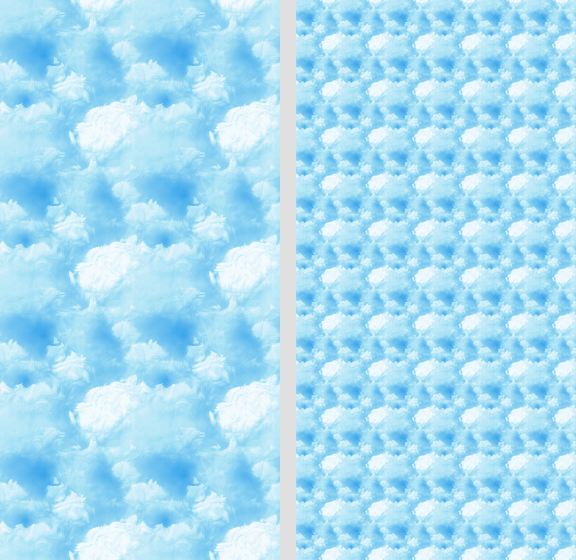
Left, the tile; right, the same tile 3 across and 3 down.
This texture is drawn by a WebGL 2 fragment shader. Its source:

```glsl
#version 300 es
precision highp float;
// Seamless summer sky: soft blue hollows and billowing white clouds, in a repeated square tile.

uniform vec2 u_resolution;
out vec4 fragColor;

const vec2 REPEATS = vec2(2.0, 4.0);
const vec3 DEEP_BLUE = vec3(0.23, 0.65, 0.92);
const vec3 SKY_CYAN = vec3(0.66, 0.885, 0.96);
const vec3 CLOUD_WHITE = vec3(0.95, 0.98, 0.995);
const float SKY_TONE = 0.44;         // 0 deep blue, 0.5 cyan, 1 white
const float SKY_MOTTLE = 0.20;
const float CLOUD_TONE = 0.66;
const float CLOUD_RELIEF = 0.55;
const float HAZE_RELIEF = 0.20;
const float EDGE_CRISP = 0.025;
const float EDGE_SOFT = 0.20;
const vec2 TOWARD_SUN = vec2(-0.010, 0.014);
const vec2 SUNLIT_SPOT = vec2(0.79, 0.08);
const float SUNLIT_RADIUS = 0.26;
const float SUNLIT_GAIN = 0.17;

// Tints of the open sky: centre, radius, change of tone
const int TINT_COUNT = 9;
const vec4 TINTS[TINT_COUNT] = vec4[](
    vec4(0.27, 0.635, 0.15, -0.40), vec4(0.755, 0.62, 0.10, -0.27),
    vec4(0.17, 0.26, 0.07, -0.30), vec4(0.49, 0.12, 0.13, -0.20),
    vec4(0.61, 0.25, 0.11, -0.16), vec4(0.74, 0.39, 0.12, -0.12),
    vec4(0.08, 0.68, 0.11, -0.14), vec4(0.16, 0.95, 0.20, 0.15),
    vec4(0.92, 0.92, 0.20, 0.18));

// Cloud bodies, back to front: centre, half width, half height
const int CLOUD_COUNT = 12;
const vec4 CLOUDS[CLOUD_COUNT] = vec4[](
    vec4(0.68, 0.77, 0.26, 0.060), vec4(0.33, 0.84, 0.13, 0.080),
    vec4(0.53, 0.58, 0.08, 0.060), vec4(0.91, 0.58, 0.09, 0.130),
    vec4(0.22, 0.38, 0.14, 0.060), vec4(0.02, 0.46, 0.16, 0.110),
    vec4(0.39, 0.46, 0.09, 0.120), vec4(0.48, 0.35, 0.17, 0.130),
    vec4(0.18, 0.18, 0.20, 0.080), vec4(0.91, 0.17, 0.15, 0.125),
    vec4(0.79, 0.09, 0.18, 0.155), vec4(0.69, -0.03, 0.18, 0.150));

// Unit gradient of a lattice cell
vec2 cellGradient(vec2 cell, float period) {
    uvec2 c = uvec2(mod(cell, period));
    uint h = c.x * 1597334677u ^ c.y * 3812015801u ^ uint(period) * 2246822519u;
    h = (h ^ (h >> 15)) * 2654435769u;
    h = (h ^ (h >> 13)) * 3266489917u;
    float angle = float((h ^ (h >> 16)) & 65535u) / 65536.0 * 6.28319;
    return vec2(cos(angle), sin(angle));
}

// Gradient noise that wraps once per tile
float noise(vec2 p, float period) {
    p *= period;
    vec2 i = floor(p), f = p - i;
    vec2 u = f * f * f * (f * (f * 6.0 - 15.0) + 10.0);
    vec2 e = vec2(0.0, 1.0);
    return mix(
        mix(dot(cellGradient(i, period), f), dot(cellGradient(i + e.yx, period), f - e.yx), u.x),
        mix(dot(cellGradient(i + e.xy, period), f - e.xy), dot(cellGradient(i + 1.0, period), f - 1.0), u.x),
        u.y);
}

float fbm(vec2 p, float period) {
    float sum = 0.0, amp = 1.0;
    for (int i = 0; i < 5; i++) {
        sum += amp * noise(p, period);
        period *= 2.0;
        amp *= 0.5;
    }
    return sum;
}

// Rounded bulges parted by creases, centred near zero
float billow(vec2 p) {
    float sum = -0.4, amp = 1.0, period = 7.0;
    for (int i = 0; i < 4; i++) {
        sum += amp * abs(noise(p, period));
        p += vec2(0.37, 0.61);
        period = 2.0 * period - 1.0;
        amp *= 0.58;
    }
    return sum;
}

// Shortest offset between two points of the tile
vec2 wrapOffset(vec2 d) {
    return fract(d + 0.5) - 0.5;
}

vec3 skyRamp(float tone) {
    float t = 2.0 * clamp(tone, 0.0, 1.0);
    return t < 1.0 ? mix(DEEP_BLUE, SKY_CYAN, t) : mix(SKY_CYAN, CLOUD_WHITE, t - 1.0);
}

void main() {
    vec2 p = gl_FragCoord.xy / u_resolution * REPEATS;
    float mottle = fbm(p, 4.0);
    vec2 drift = 0.05 * vec2(mottle, fbm(p, 5.0));
    vec2 swirl = p + 0.07 * vec2(noise(p, 6.0), noise(p, 9.0));
    float bulge = billow(swirl);
    float relief = bulge - billow(swirl + TOWARD_SUN);

    // Open sky
    float tone = SKY_TONE + SKY_MOTTLE * mottle;
    for (int i = 0; i < TINT_COUNT; i++) {
        vec2 d = wrapOffset(p + drift - TINTS[i].xy) / TINTS[i].z;
        tone += TINTS[i].w * exp(-dot(d, d));
    }
    tone += HAZE_RELIEF * relief * smoothstep(0.2, 0.5, tone);

    // Clouds: crisp sunlit crowns that melt away below
    vec2 toSpot = wrapOffset(p - SUNLIT_SPOT) / SUNLIT_RADIUS;
    float sunlit = SUNLIT_GAIN * exp(-dot(toSpot, toSpot));
    for (int i = 0; i < CLOUD_COUNT; i++) {
        vec2 size = CLOUDS[i].zw;
        vec2 q = wrapOffset(p + 0.5 * drift - CLOUDS[i].xy) / size;
        float inside = (1.0 - length(q)) * min(size.x, size.y) + 0.11 * bulge + 0.04 * mottle;
        float edge = mix(EDGE_CRISP, EDGE_SOFT, smoothstep(0.7, -0.7, q.y));
        float weight = smoothstep(0.0, 0.026, size.x * size.y);
        float cover = smoothstep(-0.3 * edge, 0.7 * edge, inside) * mix(0.4, 0.95, weight);
        float lit = CLOUD_TONE + 0.16 * weight + sunlit + CLOUD_RELIEF * relief + 0.12 * bulge + 0.06 * q.y;
        tone = mix(tone, lit, cover);
    }

    fragColor = vec4(skyRamp(tone), 1.0);
}
```
